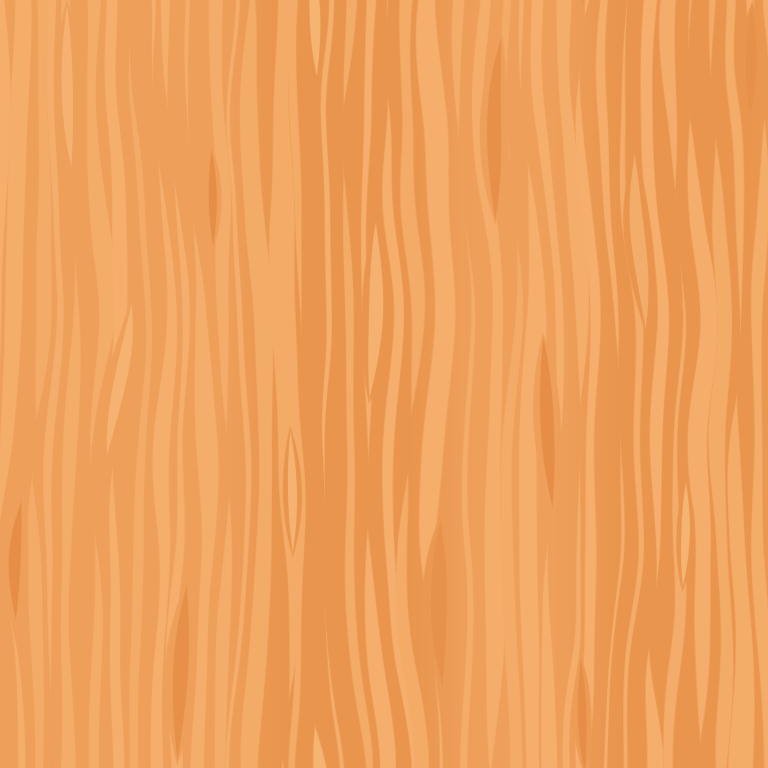
This texture is drawn by a Shadertoy shader. Its source:

```glsl
// Flat, stylised wood grain: pale vertical streaks with tapered ends over a
// base that drifts between two orange tones. Spindle-shaped knots, dark or
// pale, push the streaks aside. All shapes come from hashed value noise.

#define STREAKS 36.0
#define KNOTS 15
#define FLOW_BEND 0.034
#define STREAK_WOBBLE 0.007
#define TIP_TRIM 0.002
#define EDGE_PIXELS 1.0
#define PALE vec3(0.962, 0.685, 0.425)
#define MID vec3(0.932, 0.622, 0.350)
#define DEEP vec3(0.914, 0.584, 0.304)
#define KNOT_DARK vec3(0.900, 0.555, 0.280)
#define KNOT_PALE vec3(0.968, 0.715, 0.460)

float hash(vec2 p) {
    vec3 q = fract(vec3(p.xyx) * 0.1031);
    q += dot(q, q.yzx + 33.33);
    return fract((q.x + q.y) * q.z);
}

float noise(vec2 p) {
    vec2 cell = floor(p), f = fract(p);
    f = f * f * (3.0 - 2.0 * f);
    float low = mix(hash(cell), hash(cell + vec2(1, 0)), f.x);
    float high = mix(hash(cell + vec2(0, 1)), hash(cell + vec2(1, 1)), f.x);
    return mix(low, high, f.y);
}

// Half width of a streak at height y: wavy, and tapered to a point at each end
float streakHalfWidth(float id, float y) {
    float span = mix(0.8, 1.7, hash(vec2(id, 11.0)));
    float along = y / span + 7.0 * hash(vec2(id, 23.0));
    float piece = floor(along), t = fract(along);
    float taper = clamp((min(t, 1.0 - t) * span - 0.02) / 0.24, 0.0, 1.0);
    taper *= 2.0 - taper;
    float width = mix(0.16, 0.58, hash(vec2(id, piece + 40.0)));
    float wave = 0.6 + 0.8 * noise(vec2(y * 4.5, id * 3.0 + 0.5));
    return width * wave * taper / STREAKS - TIP_TRIM;
}

// Coverage of the pale streaks in x, and the tint of the topmost one in y
vec2 streaks(vec2 p, float soft) {
    float nearest = floor(p.x * STREAKS);
    vec2 result = vec2(0.0);
    for (float k = -2.0; k <= 2.0; k++) {
        float id = nearest + k + 100.0;
        float jitter = 0.5 + 0.6 * (hash(vec2(id, 5.0)) - 0.5);
        float centre = (nearest + k + jitter) / STREAKS;
        centre += STREAK_WOBBLE * (2.0 * noise(vec2(p.y * 5.0, id * 2.0)) - 1.0);
        float inside = streakHalfWidth(id, p.y) - abs(p.x - centre);
        float cover = smoothstep(-soft, soft, inside);
        result.y = mix(result.y, hash(vec2(id, 71.0)), cover);
        result.x = max(result.x, cover);
    }
    return result;
}

void mainImage(out vec4 fragColor, in vec2 fragCoord) {
    vec2 uv = fragCoord / iResolution.xy;
    float soft = EDGE_PIXELS / iResolution.x;

    // Shared sideways bend of the grain
    vec2 p = uv;
    p.x += FLOW_BEND * (noise(uv * vec2(6.0, 3.2) + 9.0) - 0.5);
    p.x += 0.3 * FLOW_BEND * (noise(uv * vec2(12.0, 7.0) + 31.0) - 0.5);

    // Base tone drifts across the board
    float drift = 0.5 + 0.5 * cos(6.2832 * (uv.x - 0.45) / 0.44);
    drift *= smoothstep(0.05, 0.35, uv.x);
    vec3 base = mix(MID, DEEP, smoothstep(0.1, 0.75, drift));

    // Knots: bend the grain, clear a gap in it, and collect their own paint
    float grainX = p.x, gap = 0.0, knotCover = 0.0;
    vec3 knotColor = base;
    for (int i = 0; i < KNOTS; i++) {
        float id = float(i);
        float size = hash(vec2(id, 91.0));
        vec2 centre = vec2((id + 0.25 + 0.5 * hash(vec2(id, 83.0))) / float(KNOTS),
                           fract(id * 0.618 + 0.27));
        vec2 d = p - centre;
        d.y -= floor(d.y + 0.5);
        d.x += 0.04 * (hash(vec2(id, 97.0)) - 0.5) * d.y / 0.2;
        float t = d.y / mix(0.07, 0.145, size);
        float spindle = 1.0 - t * t;
        float width = mix(0.008, 0.013, size) * spindle;
        float cover = smoothstep(-soft, soft, width - TIP_TRIM - abs(d.x));
        float around = 1.8 * width - TIP_TRIM - abs(d.x);
        gap = max(gap, smoothstep(-soft, soft, around));
        grainX -= 0.5 * d.x * exp(-d.x * d.x / 0.0008 - t * t);
        vec3 paint = hash(vec2(id, 61.0)) < 0.5 ? KNOT_DARK : KNOT_PALE;
        paint = mix(paint, base, 0.3 * hash(vec2(id, 67.0)));
        knotColor = mix(knotColor, paint, cover);
        knotCover = max(knotCover, cover);
    }

    // Layers: base, streaks, knots
    vec2 grain = streaks(vec2(grainX, p.y), soft);
    vec3 streakColor = mix(PALE, MID, 0.25 * grain.y);
    vec3 color = mix(base, streakColor, grain.x * (1.0 - gap));
    color = mix(color, knotColor, knotCover);
    fragColor = vec4(color, 1.0);
}
```
